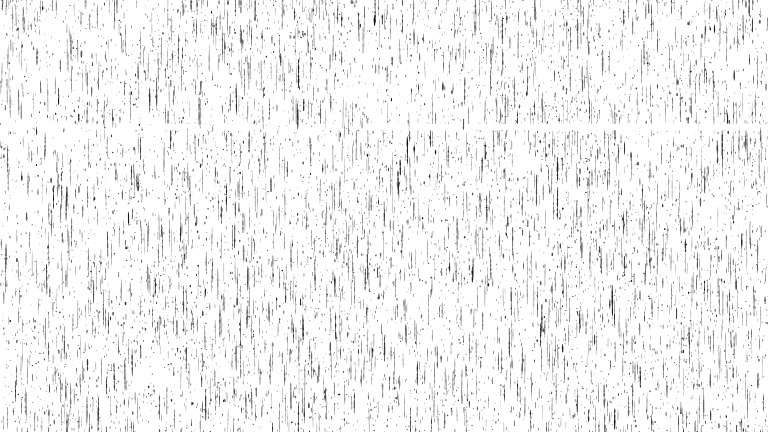
A Shadertoy shader for this texture:

```glsl
// Fine dark vertical dashes and faint specks scattered over white, like dry grain.
// Several jittered grids each hold at most one ragged, tapered stroke per cell;
// pixel coverage is computed analytically so hairlines stay crisp and smooth.

#define DASH_LAYERS 5
#define SPECK_LAYERS 3
#define DASH_CELL vec2(0.016, 0.085)
#define SPECK_CELL vec2(0.011, 0.016)
#define DASH_DENSITY 0.40
#define SPECK_DENSITY 0.21
#define DASH_LENGTH vec2(0.008, 0.074)
#define SPECK_LENGTH vec2(0.002, 0.008)
#define STROKE_WIDTH vec2(0.0010, 0.0028)
#define INK_COLOR vec3(0.03, 0.032, 0.05)
#define PAPER_COLOR vec3(1.0)
#define SEAM_HEIGHT 0.706

// Integer hash: three random values in 0..1 for a cell and a seed
vec3 hash3(vec2 cell, int seed) {
    uvec3 v = uvec3(ivec3(ivec2(cell), seed)) * 1664525u + 1013904u;
    v.x += v.y * v.z; v.y += v.z * v.x; v.z += v.x * v.y;
    v ^= v >> 16u;
    v.x += v.y * v.z; v.y += v.z * v.x; v.z += v.x * v.y;
    return vec3(v >> 8u) / 16777216.0;
}

float valueNoise(vec2 p, int seed) {
    vec2 i = floor(p), f = fract(p);
    f = f * f * (3.0 - 2.0 * f);
    float low = mix(hash3(i, seed).x, hash3(i + vec2(1, 0), seed).x, f.x);
    float high = mix(hash3(i + vec2(0, 1), seed).x, hash3(i + vec2(1, 1), seed).x, f.x);
    return mix(low, high, f.y);
}

// Share of a pixel-wide interval at distance d that lies inside +-halfSize
float coverage(float d, float halfSize, float pixel) {
    float h = 0.5 * pixel;
    return max(min(d + h, halfSize) - max(d - h, -halfSize), 0.0) / pixel;
}

// One grid of upright strokes; returns the amount of ink
float strokeLayer(vec2 p, vec2 cellSize, vec2 lengths, float density, int seed, float pixel) {
    vec2 g = p / cellSize;
    g.x += float(seed) * 0.618;
    float column = floor(g.x);
    g.y += hash3(vec2(column, 0.0), seed + 50).x * 8.0;
    vec2 cell = floor(g);
    vec3 place = hash3(cell, seed);
    vec3 shape = hash3(cell, seed + 100);
    if (place.z > density) return 0.0;

    float halfLength = 0.5 * mix(lengths.x, lengths.y, pow(shape.x, 1.9));
    float halfWidth = 0.5 * mix(STROKE_WIDTH.x, STROKE_WIDTH.y, pow(shape.y, 3.0));
    float freeY = max(0.5 * cellSize.y - halfLength - 0.001, 0.0);
    vec2 d = (fract(g) - 0.5) * cellSize;
    d -= vec2((place.x - 0.5) * 0.4 * cellSize.x, (place.y * 2.0 - 1.0) * freeY);

    // Slight lean, broken ragged edge and narrowing ends
    d.x += d.y * (shape.z - 0.5) * 0.03;
    float t = min(abs(d.y) / halfLength, 1.0);
    float ragged = valueNoise(vec2(column * 7.0, p.y * 210.0), seed + 200);
    halfWidth *= (0.45 + 1.1 * ragged) * (1.0 - 0.5 * t * t * t);
    float ink = mix(0.42, 0.96, fract(shape.z * 7.0));
    return ink * coverage(d.x, halfWidth, pixel) * coverage(d.y, halfLength, pixel);
}

void mainImage(out vec4 fragColor, in vec2 fragCoord) {
    vec2 p = fragCoord / iResolution.y;
    float pixel = 1.0 / iResolution.y;

    // Loose clusters, stretched along the grain
    float cluster = 0.6 * valueNoise(p * vec2(14.0, 6.0), 11)
                  + 0.4 * valueNoise(p * vec2(45.0, 14.0), 12);
    float crowding = mix(0.4, 1.6, cluster);

    float clear = 1.0;
    for (int i = 0; i < DASH_LAYERS; i++)
        clear *= 1.0 - strokeLayer(p, DASH_CELL, DASH_LENGTH,
                                   DASH_DENSITY * crowding, i + 1, pixel);
    for (int i = 0; i < SPECK_LAYERS; i++)
        clear *= 1.0 - strokeLayer(p, SPECK_CELL, SPECK_LENGTH,
                                   SPECK_DENSITY * crowding, i + 21, pixel);

    // Faint horizontal seam that interrupts most strokes, cleaner to the right
    float band = coverage(p.y - SEAM_HEIGHT, 0.008, pixel);
    float open = smoothstep(0.0, 0.15, mix(0.65, 0.95, smoothstep(0.9, 1.2, p.x))
                                      - valueNoise(vec2(p.x * 60.0, 0.0), 31));
    float ink = (1.0 - clear) * (1.0 - band * open);

    fragColor = vec4(mix(PAPER_COLOR, INK_COLOR, ink), 1.0);
}
```
